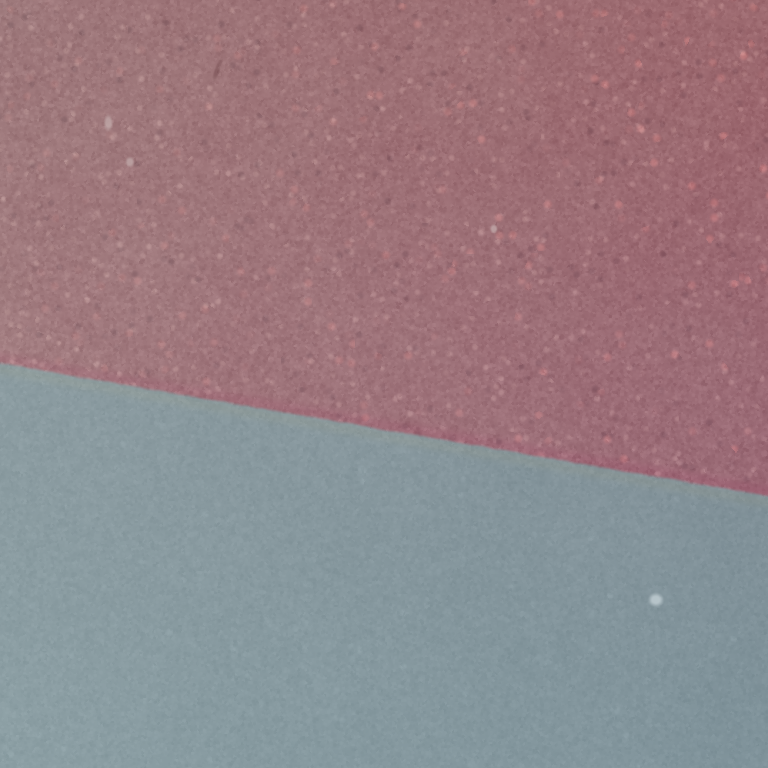
Write a three.js fragment shader that draws this texture.

```glsl
// Two matte painted areas, dusty rose above blue-grey, split by a sloping edge.
// Each area is a bilinear gradient; layered sines add mottling, and cellular
// noise adds fine grain and sparse bright flecks.

varying vec2 vUv;

vec2 hash2(vec2 p) {
  vec3 q = fract(vec3(p.xyx) * vec3(0.1031, 0.1030, 0.0973));
  q += dot(q, q.yzx + 33.33);
  return fract((q.xx + q.yz) * q.zy);
}

// x: distance to the nearest cell point, y: random value of that cell
vec2 cellular(vec2 p) {
  vec2 cell = floor(p);
  vec2 nearest = vec2(8.0, 0.0);
  for (int j = -1; j <= 1; j++) {
    for (int i = -1; i <= 1; i++) {
      vec2 id = cell + vec2(float(i), float(j));
      float d = length(id + hash2(id + 17.0) - p);
      if (d < nearest.x) nearest = vec2(d, hash2(id + 71.0).x);
    }
  }
  return nearest;
}

// Slow, cloudy variation around zero
float mottle(vec2 p) {
  float sum = 0.0;
  float amp = 0.5;
  for (int i = 0; i < 4; i++) {
    sum += amp * sin(p.x + 1.7 * sin(p.y * 0.8)) * sin(p.y + 1.3 * sin(p.x * 0.7));
    p = mat2(1.4, 1.1, -1.1, 1.4) * p + 2.3;
    amp *= 0.6;
  }
  return sum;
}

// Grain around zero: random cell tone softened by cell distance
float grain(vec2 p, float scale) {
  vec2 c = cellular(p * scale);
  return (c.y - 0.5) * (1.0 - smoothstep(0.2, 0.9, c.x));
}

// Sparse soft dots; rarity is the share of cells left empty
float flecks(vec2 p, float scale, float rarity) {
  vec2 c = cellular(p * scale);
  return smoothstep(rarity, 1.0, c.y) * (1.0 - smoothstep(0.1, 0.5, c.x));
}

float spot(vec2 p, vec2 center, vec2 radius) {
  return 1.0 - smoothstep(0.4, 1.2, length((p - center) / radius));
}

vec3 corners(vec2 p, vec3 bl, vec3 br, vec3 tl, vec3 tr) {
  return mix(mix(bl, br, p.x), mix(tl, tr, p.x), p.y);
}

vec3 rosePaint(vec2 p, float fine) {
  vec3 col = corners(vec2(p.x, smoothstep(0.35, 1.0, p.y)),
    vec3(0.635, 0.485, 0.500), vec3(0.605, 0.415, 0.460),
    vec3(0.620, 0.475, 0.485), vec3(0.610, 0.405, 0.430));
  col += mottle(p * 15.0) * vec3(0.006, 0.013, 0.010);
  col += fine * vec3(0.055, 0.060, 0.058);

  // Pale and warm flecks, with a few dark pits
  col += flecks(p, 85.0, 0.80) * vec3(0.075, 0.080, 0.070);
  col += flecks(p + 3.7, 62.0, 0.88) * vec3(0.090, 0.045, 0.035) * (0.5 + p.x);
  col -= flecks(p + 8.1, 75.0, 0.88) * vec3(0.065, 0.055, 0.050);

  // Individual chips and a short scratch
  vec3 chip = vec3(0.76, 0.67, 0.67);
  float chips = spot(p, vec2(0.141, 0.840), vec2(0.006, 0.011))
              + spot(p, vec2(0.169, 0.789), vec2(0.006, 0.007))
              + spot(p, vec2(0.643, 0.702), vec2(0.005, 0.006));
  col = mix(col, chip, 0.75 * min(chips, 1.0));
  vec2 scratch = p - vec2(0.283, 0.909);
  scratch.x -= 0.35 * scratch.y;
  return col - 0.07 * spot(scratch, vec2(0.0), vec2(0.004, 0.017));
}

vec3 greyPaint(vec2 p, float fine) {
  vec3 col = corners(vec2(p.x, smoothstep(0.0, 0.5, p.y)),
    vec3(0.545, 0.620, 0.640), vec3(0.500, 0.575, 0.605),
    vec3(0.545, 0.610, 0.630), vec3(0.505, 0.565, 0.595));
  col += mottle(p * 11.0 + 5.0) * vec3(0.007, 0.006, 0.006);
  col += fine * vec3(0.034, 0.032, 0.032);
  col += flecks(p + 1.9, 80.0, 0.92) * 0.025;
  float chip = spot(p, vec2(0.854, 0.219), vec2(0.010, 0.009));
  return mix(col, vec3(0.75, 0.80, 0.82), 0.85 * chip);
}

void main() {
  vec2 p = vUv;
  float fine = grain(p, 230.0) + 0.7 * grain(p + 5.3, 120.0);

  // Signed height above the sloping boundary, slightly rough
  float edge = p.y - mix(0.527, 0.354, p.x);
  edge += 0.0012 * mottle(p * 90.0);

  vec3 rose = rosePaint(p, fine);
  vec3 grey = greyPaint(p, fine);

  // Warm rim just below the boundary, deeper rose just above it
  grey += vec3(0.020, 0.008, -0.014) * exp(-pow((edge + 0.008) / 0.008, 2.0));
  rose += vec3(0.000, -0.030, -0.012) * exp(-pow((edge - 0.006) / 0.009, 2.0));

  gl_FragColor = vec4(mix(grey, rose, smoothstep(-0.003, 0.003, edge)), 1.0);
}
```
